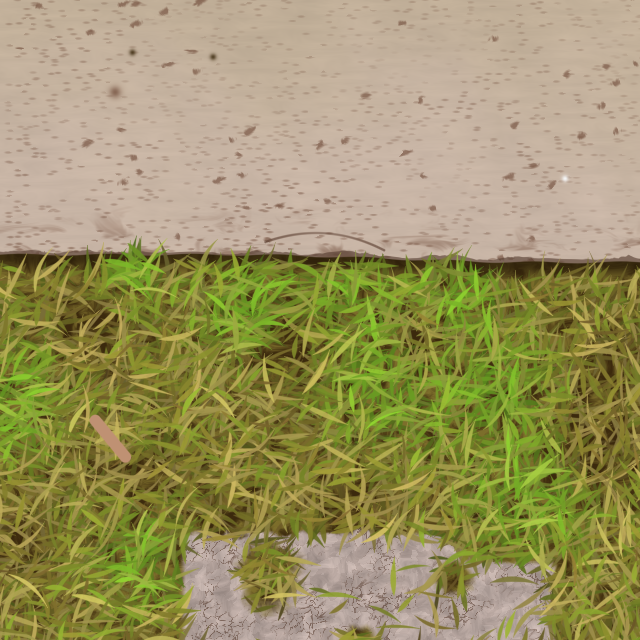
Give the GLSL for this texture, as a WebGL 2 fragment shader.

```glsl
#version 300 es
precision highp float;
// A pale weathered slab above mossy grass, with worn stone below.
// Grass is layers of bent, tapered blades; slab and stone use
// cellular noise and warped layered sines.
uniform vec2 u_resolution;
out vec4 fragColor;

const int LAYERS = 20;
const float CELLS = 20., BLADE_WIDTH = .0036, SOFT = .0013;
const vec3 SLAB = vec3(.785, .71, .65), SLAB_TAN = vec3(.76, .69, .6);
const vec3 STAIN = vec3(.45, .31, .24), SOIL = vec3(.23, .16, .05);
const vec3 THATCH = vec3(.46, .37, .17), OLIVE = vec3(.53, .52, .17);
const vec3 GREEN = vec3(.46, .68, .15), STRAW = vec3(.74, .66, .37);
const vec3 STONE = vec3(.71, .645, .62), TWIG = vec3(.75, .57, .45);

// Clumps: centre and radius
const vec3 LUSH[9] = vec3[9](
  vec3(.21, .58, .05), vec3(.4, .52, .08), vec3(.57, .54, .06),
  vec3(.72, .55, .06), vec3(.6, .39, .09), vec3(.79, .39, .09),
  vec3(.02, .37, .08), vec3(.83, .23, .09), vec3(.22, .13, .07));
const vec3 DRY[9] = vec3[9](
  vec3(.13, .5, .05), vec3(.45, .45, .05), vec3(.22, .25, .05),
  vec3(.65, .47, .04), vec3(.93, .31, .07), vec3(.02, .16, .05),
  vec3(.55, .21, .05), vec3(.35, .17, .05), vec3(.94, .43, .05));

vec3 hash3(vec2 p) {
  vec3 q = fract(p.xyx * vec3(.1031, .103, .0973));
  q += dot(q, q.yxz + 33.33);
  return fract((q.xxy + q.yzz) * q.zyx);
}

// Warped layered sines, about -1 to 1
float mottle(vec2 p) {
  float sum = 0., amp = .55;
  for (int i = 0; i < 4; i++, amp *= .6, p *= 1.9) {
    p = mat2(.8, .6, -.6, .8) * p + 1.7;
    p += .6 * sin(p.yx * 1.3);
    sum += amp * sin(p.x) * cos(p.y);
  }
  return sum;
}

// Nearest distance, second distance, cell value
vec3 cellular(vec2 p) {
  vec3 best = vec3(9, 9, 0);
  for (int n = 0; n < 9; n++) {
    vec2 c = floor(p) + vec2(n % 3 - 1, n / 3 - 1);
    vec3 h = hash3(c);
    float d = length(c + h.xy - p);
    if (d < best.x) best = vec3(d, best.x, h.z);
    else best.y = min(best.y, d);
  }
  return best;
}

float blob(vec2 p, vec3 c) { p = (p - c.xy) / c.z; return exp(-dot(p, p)); }

float clumps(vec2 p, vec3 list[9]) {
  float sum = 0.;
  for (int i = 0; i < 9; i++) sum += blob(p, list[i]);
  return min(sum, 1.);
}

float below(float d, float limit) { return 1. - smoothstep(limit - SOFT, limit + SOFT, d); }

float stroke(vec2 p, vec2 a, vec2 b, float bow, float width) {
  b -= a;
  float t = clamp(dot(p - a, b) / dot(b, b), 0., 1.);
  return below(length(p - a - b * t - vec2(0, bow * 4. * t * (1. - t))), width);
}

float slabEdge(float x) { return .602 - .012 * smoothstep(.35, .85, x) + .0015 * sin(x * 47.); }

float bareStone(vec2 p) {
  float rough = mottle(p * 50.);
  float top = mix(.168, .125, smoothstep(.66, .76, p.x)) + .012 * rough;
  float d = min(min(p.x - .285, .86 - p.x + .01 * rough), top - p.y);
  float moss = blob(p, vec3(.42, .1, .06)) + blob(p, vec3(.71, .1, .035)) + blob(p, vec3(.56, 0, .03));
  return smoothstep(-.005, .007, d) * (1. - smoothstep(.35, .75, moss + .2 * rough));
}

vec3 slabColour(vec2 p) {
  float low = 1. - smoothstep(0., .13, p.y - slabEdge(p.x));
  vec3 col = mix(SLAB, SLAB_TAN, smoothstep(.65, 1., p.y + .1 * mottle(p * 7.)));
  col *= 1. + .025 * mottle(p * vec2(30, 160)) + .02 * mottle(p * 11.);
  // Horizontal flecks, sparse spots and low stains
  float wear = .5 + .5 * mottle(p * 13. + 4.) + .5 * low;
  vec3 fleck = cellular(p * vec2(60, 170)), spot = cellular(p * vec2(30, 42) + .25 * mottle(p * 90.));
  col = mix(col, STAIN, .45 * wear * (1. - smoothstep(.1, .5, fleck.x)) * step(.72, fleck.z));
  col = mix(col, STAIN, .65 * (1. - smoothstep(.08, .28, spot.x)) * step(.9, spot.z));
  col = mix(col, STAIN, .5 * low * low * smoothstep(.1, .8, mottle(p * vec2(28, 75))));
  // Single marks and a bowed stem
  col = mix(col, STAIN, .75 * blob(p, vec3(.18, .856, .009)));
  col = mix(col, SOIL, .8 * (blob(p, vec3(.207, .918, .005)) + blob(p, vec3(.333, .911, .005))));
  col = mix(col, vec3(.96), blob(p, vec3(.883, .721, .005)));
  return mix(col, STAIN * .8, .65 * stroke(p, vec2(.415, .622), vec2(.6, .609), .02, .002));
}

vec3 groundColour(vec2 p) {
  float litter = .5 + .5 * mottle(p * vec2(75, 95)) - .35 * clumps(p, DRY);
  vec3 soil = mix(SOIL, mix(THATCH, OLIVE, .4), smoothstep(.05, .75, litter));
  vec3 chip = cellular(p * 70. + mottle(p * 60.));
  vec3 stone = STONE * (1. + .13 * mottle(p * 90.)) + .08 * (chip.z - .5);
  float pit = (1. - smoothstep(0., .16, chip.y - chip.x)) * smoothstep(-.2, .5, mottle(p * 35.));
  return mix(soil, mix(stone, STAIN * .75, .6 * pit), bareStone(p));
}

vec3 addBlades(vec3 col, vec2 p) {
  for (int n = 0; n < LAYERS * 9; n++) {
    float k = float(n / 9);
    vec2 shift = vec2(.371, .617) * k;
    vec2 id = floor((p + shift) * CELLS) + vec2(n % 3 - 1, n / 3 % 3 - 1);
    vec3 h = hash3(id + k * 17.), v = hash3(id + k * 29. + 91.);
    vec2 root = (id + h.xy) / CELLS - shift;
    float angle = mix(.5, 1.15, smoothstep(.5, .95, root.x)) + (h.z - .5) * 2.6;
    vec2 q = (p - root) * mat2(cos(angle), sin(angle), -sin(angle), cos(angle));
    float s = q.x / mix(.018, .042, v.x);
    float width = BLADE_WIDTH * mix(.6, 1.2, v.y) * (1. - s * s) * (1. - .35 * s);
    float across = abs(q.y + (v.z - .5) * 14. * q.x * q.x);
    if (abs(s) > 1. || across > width + SOFT) continue;
    // Thin growth on stone, dry patches and by the slab
    float lush = clumps(root, LUSH), dry = clumps(root, DRY);
    float growth = smoothstep(.004, .04, slabEdge(root.x) - root.y + .02 * lush);
    growth *= (1. - .96 * bareStone(root)) * (1. - .45 * dry);
    if (fract(h.z * 37. + v.x * 11.) > growth) continue;
    float green = clamp(.18 + .8 * lush - .5 * dry + (v.z - .5) * .7, 0., 1.);
    vec3 tint = mix(mix(THATCH, OLIVE, v.y), GREEN, green);
    tint = mix(tint, STRAW, step(.72, v.x) * (.75 - .5 * lush));
    tint *= mix(.7, 1.12, k / float(LAYERS)) * mix(.85, 1.15, h.x);
    col = mix(col, tint, .9 * below(across, width));
  }
  return col;
}

void main() {
  vec2 p = gl_FragCoord.xy / u_resolution;
  float above = p.y - slabEdge(p.x);
  vec3 ground = mix(groundColour(p), SOIL * .75, .8 * smoothstep(-.035, -.005, above));
  vec3 col = mix(slabColour(p), STAIN * .7, .6 * below(above + .006 * mottle(p * 30.), .005));
  col = mix(col, ground, below(above, 0.));
  if (above < .05) col = addBlades(col, p);
  // Loose stem and twig
  col = mix(col, THATCH * 1.2, .8 * stroke(p, vec2(.25, .2), vec2(.45, .345), -.012, .0022));
  col = mix(col, TWIG, stroke(p, vec2(.149, .343), vec2(.196, .286), 0., .009));
  fragColor = vec4(clamp(col, 0., 1.), 1);
}
```
